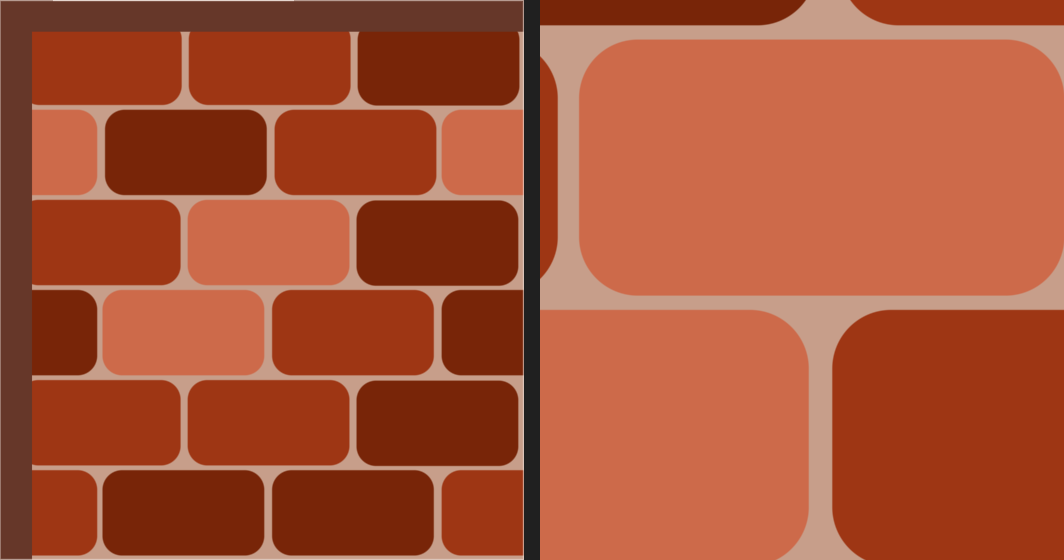
Left, the full canvas; right, a detail of the centre.
Give the GLSL for this pattern, as a WebGL 2 fragment shader.

```glsl
#version 300 es
precision highp float;
// Rounded bricks in running bond, with a brown frame along the top and left.
uniform vec2 u_resolution;
out vec4 fragColor;

// Tone of each brick by row from the top: 0 red, 1 dark, 2 pale.
const int TONES[18] = int[18](0, 0, 1,  2, 1, 0,  0, 2, 1,
                              1, 2, 0,  0, 0, 1,  0, 1, 1);

float roundedBox(vec2 p, vec2 halfSize, float radius) {
  vec2 q = abs(p) - halfSize + radius;
  return length(max(q, 0.0)) + min(max(q.x, q.y), 0.0) - radius;
}

vec3 brickColor(int tone) {
  if (tone == 1) return vec3(0.47, 0.145, 0.03);
  if (tone == 2) return vec3(0.804, 0.414, 0.29);
  return vec3(0.62, 0.21, 0.078);
}

void main() {
  // Units of canvas height, with y measured down from the top.
  vec2 uv = gl_FragCoord.xy / u_resolution;
  vec2 size = vec2(0.9375, 1.0);
  vec2 p = vec2(uv.x, 1.0 - uv.y) * size;
  float soft = 1.0 / min(u_resolution.x / size.x, u_resolution.y);

  // Brick cell: odd rows are shifted by half a brick.
  float row = clamp(floor((p.y - 0.1113) / 0.1609 + 0.5), 0.0, 5.0);
  bool odd = mod(row, 2.0) > 0.5;
  float start = odd ? 0.0247 : 0.1784;
  float pitch = odd ? 0.3034 : 0.3021;
  float col = floor((p.x - start) / pitch + 0.5);
  vec2 center = vec2(start + pitch * col, 0.1113 + 0.1609 * row);

  // Slight misplacement of single bricks.
  if (odd && col < 2.5 && (row < 1.5 || col < 0.5)) center.x += 0.0045;
  if (row < 0.5) center.x += 0.002;
  if (!odd && col > 1.5) center.y += 0.001;

  // Bricks over mortar.
  float brick = roundedBox(p - center, vec2(0.1447, 0.0762), 0.035);
  int tone = TONES[int(row) * 3 + int(mod(col, 3.0))];
  vec3 color = mix(brickColor(tone), vec3(0.78, 0.62, 0.54),
                   smoothstep(-soft, soft, brick));

  // Frame along the left and top edges.
  float frame = min(p.x - 0.0573, p.y - 0.0566);
  color = mix(vec3(0.40, 0.215, 0.16), color,
              smoothstep(-0.7 * soft, 0.7 * soft, frame));

  // Thin pale rim at the canvas border, brightest on part of the top.
  float rim = min(min(p.x + 0.001, p.y), min(size.x - p.x, 1.0 - p.y));
  float bright = step(0.094, p.x) * step(p.x, 0.526) * step(p.y, 0.01);
  float cover = 1.0 - smoothstep(0.001, 0.0033, rim);
  color = mix(color, vec3(0.92, 0.87, 0.84), cover * mix(0.6, 0.95, bright));

  fragColor = vec4(color, 1.0);
}
```
